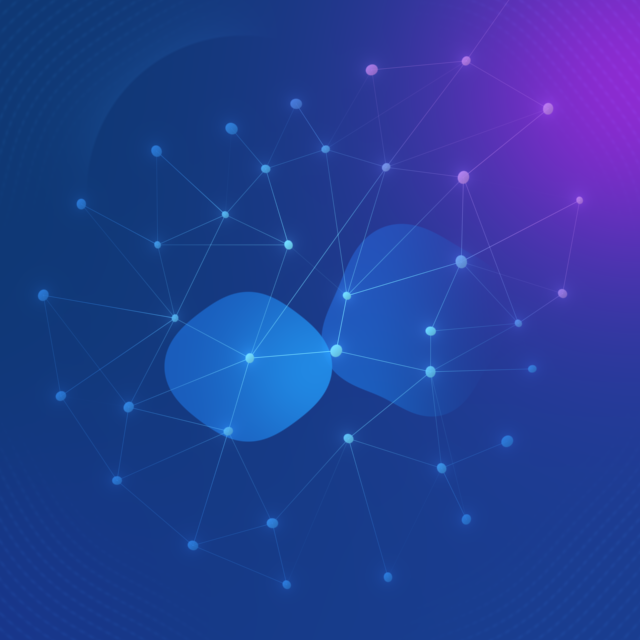
This background is drawn by a WebGL 1 fragment shader. Its source:

```glsl
precision highp float;
// A glowing network over a navy to violet gradient with two soft blue blobs.
// Nodes sit on three wavy rings; links join neighbours along and between rings.
// Dotted contour waves fill the corners outside a large central hollow.

uniform vec2 u_resolution;

#define TAU 6.28318
#define CENTER vec2(0.502, 0.501)
#define OUTER_COUNT 18
#define MID_COUNT 15
#define INNER_COUNT 5
#define LINK_WIDTH 0.0011
#define LINK_GAIN 0.62
#define NODE_SIZE 0.0082
#define WAVE_LINES 56.0
#define WAVE_GAIN 0.035

float hash(float n) {
  return fract(sin(n * 12.9898 + 4.137) * 43758.5453);
}

vec2 onRing(float radius, float angle) {
  return CENTER + radius * vec2(cos(angle), sin(angle));
}

// Ring nodes: the index k wraps by itself because angles are periodic.
vec2 outerNode(float k) {
  float a = k * TAU / float(OUTER_COUNT);
  float r = 0.4 + 0.045 * cos(2.0 * a - 1.4) + 0.04 * cos(3.0 * a - 2.36);
  return onRing(r, a + 0.01 + 0.11 * cos(a + 0.5));
}

vec2 midNode(float k) {
  float a = k * TAU / float(MID_COUNT);
  float r = 0.262 + 0.06 * cos(7.0 * a - 0.63) + 0.022 * cos(2.0 * a - 1.68);
  return onRing(r, a - 0.12 + 0.1 * cos(a));
}

vec2 innerNode(float k) {
  float a = k * TAU / float(INNER_COUNT);
  return onRing(0.107 + 0.065 * cos(2.0 * a), a - 0.23 - 0.36 * cos(a - 1.92));
}

// Thin soft line from a to b; brightest near the centre of the network.
float link(vec2 p, vec2 a, vec2 b, float strength) {
  vec2 along = b - a;
  vec2 q = a + along * clamp(dot(p - a, along) / dot(along, along), 0.0, 1.0);
  float px = 1.0 / u_resolution.y;
  float d = length(p - q);
  float core = 1.0 - smoothstep(0.0, max(LINK_WIDTH, px) + 0.2 * px, d);
  float light = mix(0.3, 1.0, exp(-11.0 * dot(q - CENTER, q - CENTER)));
  return (core + 0.025 * exp(-d * 220.0)) * light * strength;
}

// Cyan at the core, blue outside, lilac towards the upper right.
vec3 networkTint(vec2 p) {
  vec3 tint = mix(vec3(0.44, 0.85, 1.0), vec3(0.18, 0.51, 0.89),
                  smoothstep(0.12, 0.37, length(p - CENTER)));
  return mix(tint, vec3(0.76, 0.52, 0.94), smoothstep(1.22, 1.5, p.x + p.y));
}

// Slightly uneven disc with a small halo and a lit upper left side.
void drawNode(inout vec3 col, vec2 p, vec2 c, float seed, float light) {
  vec2 q = p - c;
  float size = NODE_SIZE * mix(0.65, 1.2, hash(seed));
  float a = atan(q.y, q.x + 1e-5);
  float d = length(q) - size * (1.0 + 0.07 * sin(2.0 * a + seed));
  float px = 1.0 / u_resolution.y;
  vec3 tint = networkTint(c) * (0.95 + 0.1 * dot(q, vec2(-0.7, 0.7)) / size);
  col += tint * 0.09 * light * exp(-max(d, 0.0) * 100.0);
  col = mix(col, tint, light * (1.0 - smoothstep(-px, px, d)));
}

vec3 background(vec2 p) {
  vec3 col = mix(vec3(0.055, 0.22, 0.455), vec3(0.095, 0.24, 0.56),
                 smoothstep(0.1, 1.1, p.x * 0.75 + (1.0 - p.y) * 0.45));
  col = mix(col, vec3(0.1, 0.21, 0.56), 0.8 * exp(-9.0 * dot(p, p)));
  float d = length(p - vec2(1.0, 0.87));
  col = mix(col, vec3(0.21, 0.21, 0.66), 0.9 * exp(-d * d * 4.2));
  return mix(col, vec3(0.55, 0.17, 0.82), exp(-d * d * 13.0));
}

// Corner contours, and the lit rim of the hollow at the upper left.
vec3 waves(vec2 p) {
  vec2 q = p - CENTER;
  float a = atan(q.y, q.x);
  float d = length(q) + 0.012 * sin(5.0 * a) + 0.008 * sin(9.0 * a + 1.0);
  float rows = pow(0.5 + 0.5 * cos(d * TAU * WAVE_LINES), 4.0);
  float dots = 0.65 + 0.35 * cos(a * 240.0 + d * 60.0);
  float corner = smoothstep(0.05, 0.17, abs(q.x * q.y));
  float amount = rows * dots * corner * smoothstep(0.43, 0.56, d);
  vec2 h = p - vec2(0.38, 0.7);
  float rim = length(h) - 0.244;
  float facing = smoothstep(0.55, 1.0, dot(normalize(h), vec2(-0.64, 0.77)));
  float edge = smoothstep(-0.002, 0.003, rim) * exp(-max(rim, 0.0) * 22.0);
  return vec3(0.3, 0.75, 1.0) * (WAVE_GAIN * amount + 0.055 * edge * facing);
}

void addBlobs(inout vec3 col, vec2 p) {
  float px = 1.0 / u_resolution.y;
  vec2 q = p - vec2(0.651, 0.486);
  float a = atan(q.y, q.x);
  float d = length(q) - 0.143 - 0.014 * sin(a) - 0.011 * cos(4.0 * a - 7.47);
  float fade = 1.0 - smoothstep(0.56, 0.8, p.x + 0.12 * (0.5 - p.y));
  vec3 tint = mix(vec3(0.15, 0.33, 0.75), vec3(0.1, 0.41, 0.79), 0.5 - 3.0 * q.y);
  col = mix(col, tint, 0.86 * fade * (1.0 - smoothstep(-px, px, d)));
  q = p - vec2(0.388, 0.427);
  a = atan(q.y, q.x);
  d = length(q) - 0.119 - 0.007 * cos(2.0 * a) - 0.005 * cos(4.0 * a);
  tint = mix(vec3(0.1, 0.36, 0.74), vec3(0.13, 0.55, 0.91),
             exp(-55.0 * dot(p - vec2(0.49, 0.42), p - vec2(0.49, 0.42))));
  col = mix(col, tint, 0.94 * (1.0 - smoothstep(-px, px, d)));
}

float links(vec2 p) {
  // Long strands, one leaving through the top edge, and the right hub.
  float sum = link(p, midNode(3.0), innerNode(3.0), 0.6);
  sum += link(p, outerNode(3.0), vec2(0.795, 1.0), 0.7);
  sum += link(p, innerNode(4.0), innerNode(1.0), 0.8);
  sum += link(p, innerNode(1.0), midNode(1.0), 0.8);
  sum += link(p, innerNode(4.0), midNode(14.0), 0.6);
  for (int i = 0; i < OUTER_COUNT; i++) {
    float k = float(i);
    float m = floor(k * float(MID_COUNT) / float(OUTER_COUNT) + 0.51);
    vec2 o = outerNode(k);
    sum += link(p, o, midNode(m), 0.3 + 0.7 * hash(k));
    sum += link(p, o, midNode(m + 1.0), 0.6 * hash(k + 31.0));
    sum += link(p, o, outerNode(k + 1.0), 0.6 * step(0.6, hash(k + 57.0)));
  }
  for (int i = 0; i < MID_COUNT; i++) {
    float k = float(i);
    vec2 m = midNode(k);
    float open = 1.0 - step(10.5, k) * step(k, 13.5);
    sum += link(p, m, midNode(k + 1.0), 0.25 + 0.5 * hash(k + 83.0));
    sum += link(p, m, midNode(k + 2.0), 0.6 * step(mod(k, 6.0), 0.5));
    sum += link(p, m, innerNode(floor((k + 1.0) / 3.0)), open * (0.3 + 0.6 * hash(k + 107.0)));
  }
  for (int i = 1; i < INNER_COUNT - 1; i++) {
    float k = float(i);
    sum += link(p, innerNode(k), innerNode(k + 1.0), 0.1 * k * k);
  }
  return min(sum, 1.0);
}

void main() {
  vec2 p = gl_FragCoord.xy / u_resolution;
  vec3 col = background(p) + waves(p);
  addBlobs(col, p);
  col = mix(col, networkTint(p), LINK_GAIN * links(p));
  for (int i = 0; i < OUTER_COUNT; i++)
    drawNode(col, p, outerNode(float(i)), float(i) + 3.0, 0.8);
  for (int i = 0; i < MID_COUNT; i++)
    drawNode(col, p, midNode(float(i)), float(i) + 41.0, 0.9);
  for (int i = 0; i < INNER_COUNT; i++)
    drawNode(col, p, innerNode(float(i)), float(i) + 71.0, 1.0);
  gl_FragColor = vec4(clamp(col, 0.0, 1.0), 1.0);
}
```
